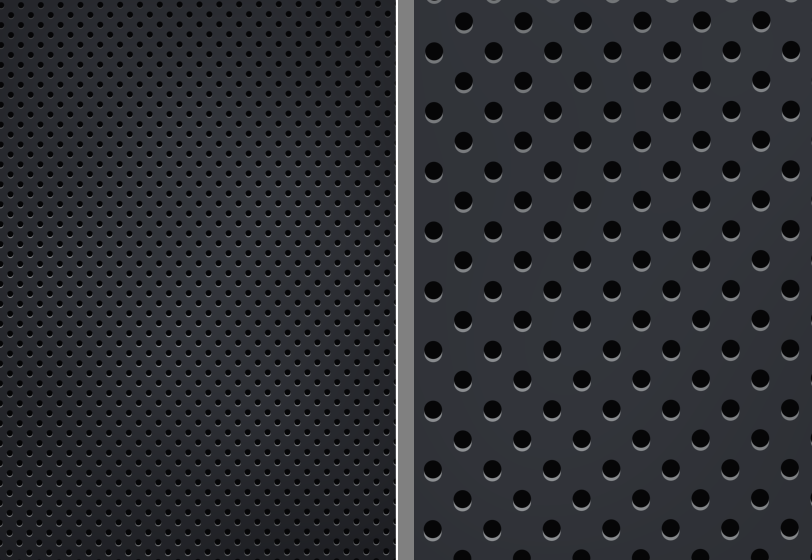
Left, the full canvas; right, a detail of the centre.
Give the GLSL for this texture, as a WebGL 1 fragment shader.

```glsl
precision highp float;
uniform vec2 u_resolution;

// Distance to the nearest centre of a staggered grid with unit cells
float gridDistance(vec2 q) {
  vec2 corner = fract(q + 0.5) - 0.5;
  vec2 middle = fract(q) - 0.5;
  return min(length(corner), length(middle));
}

float disc(vec2 q, float radius, float blur) {
  return 1.0 - smoothstep(radius - blur, radius + blur, gridDistance(q));
}

void main() {
  vec2 uv = gl_FragCoord.xy / u_resolution;
  vec2 p = gl_FragCoord.xy / u_resolution.y;

  // Slightly skewed hole grid
  vec2 r = p - vec2(0.2487, 0.565);
  r -= vec2(0.003, 0.004) * r.yx;
  vec2 q = r * vec2(28.24, 28.13);
  float blur = 0.75 * 28.13 / u_resolution.y;

  // Dark metal with a soft central glow and a dim lower end
  float glow = exp(-dot((uv - vec2(0.5, 0.6)) * vec2(1.7, 1.9),
                        (uv - vec2(0.5, 0.6)) * vec2(1.7, 1.9)));
  vec3 metal = mix(vec3(0.112, 0.115, 0.132), vec3(0.202, 0.212, 0.235), glow);
  metal *= mix(0.92, 1.0, smoothstep(0.0, 0.3, uv.y));

  // Faint uneven sheen
  float sheen = sin(p.x * 9.0 + p.y * 14.0) + 0.5 * sin(p.x * 23.0 - p.y * 17.0 + 1.3);
  metal *= 1.0 + 0.02 * sheen;

  // Lit lower lips, weaker towards the top
  float light = mix(0.52, 0.27, smoothstep(0.5, 1.0, uv.y)) * (0.85 + 0.2 * glow);
  light *= 1.0 + 0.06 * sheen;
  vec3 lip = light * vec3(0.98, 1.0, 1.02);
  vec3 color = mix(metal, lip, disc(q + vec2(0.0, 0.056), 0.149, blur));

  // Holes
  color = mix(color, vec3(0.022, 0.022, 0.028), disc(q, 0.151, blur));

  // Pale margin along the right side
  float edge = 0.7 / u_resolution.x;
  color = mix(color, vec3(1.0), smoothstep(0.9945 - edge, 0.9945 + edge, uv.x));

  gl_FragColor = vec4(color, 1.0);
}
```
